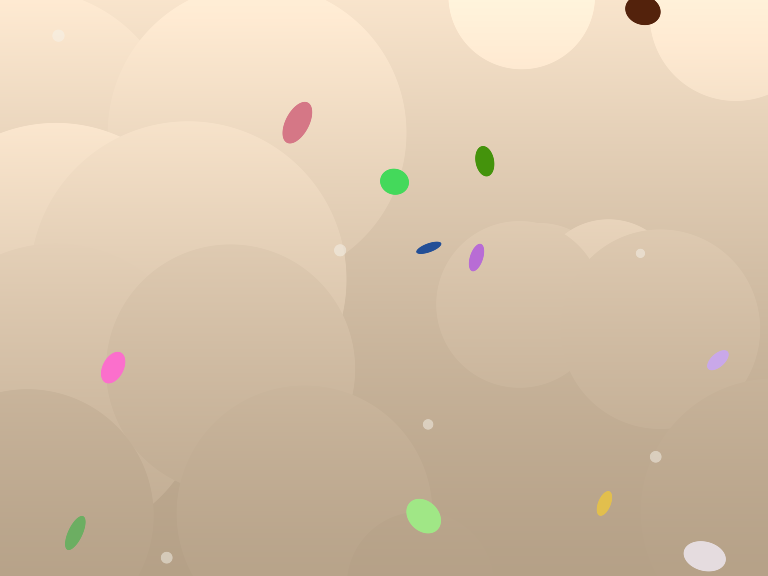
A Shadertoy shader for this background:

```glsl
const int DISC_COLUMNS = 4;
const int DISC_ROWS = 4;
const int CONFETTI_COLUMNS = 5;
const int CONFETTI_ROWS = 3;
const int SPECK_COLUMNS = 3;
const int SPECK_ROWS = 2;

vec3 hash3(float n) {
    vec3 p = fract(vec3(n) * vec3(0.1031, 0.1030, 0.0973));
    p += dot(p, p.yzx + 33.33);
    return fract((p.xxy + p.yzz) * p.zyx);
}

// Warm vertical ramp, from shadow at 0 to cream above 1
vec3 warmShade(float height) {
    float t = pow(clamp(height, 0.0, 1.2), 1.3);
    return mix(vec3(0.71, 0.63, 0.53), vec3(0.975, 0.895, 0.80), t);
}

// Jittered grid position on a canvas of height 1
vec2 scatter(int index, int columns, int rows, float aspect, vec2 jitter, float spread) {
    vec2 cell = vec2(index % columns, index / columns);
    vec2 place = (cell + 0.5 + (jitter - 0.5) * spread) / vec2(columns, rows);
    return vec2(place.x * aspect, 1.0 - place.y);
}

float sdEllipse(vec2 p, vec2 radii) {
    float k = length(p / radii);
    float slope = length(p / (radii * radii));
    return k * (k - 1.0) / max(slope, 0.001);
}

float coverage(float dist, float pixel) {
    return 1.0 - smoothstep(-0.5 * pixel, 0.5 * pixel, dist);
}

vec2 rotate(vec2 p, float angle) {
    float c = cos(angle), s = sin(angle);
    return vec2(c * p.x + s * p.y, c * p.y - s * p.x);
}

// Overlapping soft-toned discs, stacked from top to bottom
vec3 drawDiscs(vec3 color, vec2 p, float aspect, float pixel) {
    for (int i = 0; i < DISC_COLUMNS * DISC_ROWS; i++) {
        vec3 place = hash3(float(i) + 11.0);
        vec3 look = hash3(float(i) + 57.0);
        vec2 center = scatter(i, DISC_COLUMNS, DISC_ROWS, aspect, place.xy, 1.2);
        float radius = mix(0.11, 0.28, place.z);
        float lift = mix(0.03, 0.25, look.x) * smoothstep(-0.15, 0.5, center.y);
        float mask = coverage(length(p - center) - radius, pixel);
        color = mix(color, warmShade(p.y + lift), mask);
    }
    return color;
}

// Faint pale dots
vec3 drawSpecks(vec3 color, vec2 p, float aspect, float pixel) {
    for (int i = 0; i < SPECK_COLUMNS * SPECK_ROWS; i++) {
        vec3 h = hash3(float(i) + 131.0);
        vec2 center = scatter(i, SPECK_COLUMNS, SPECK_ROWS, aspect, h.xy, 0.9);
        float mask = coverage(length(p - center) - mix(0.008, 0.011, h.z), pixel);
        color = mix(color, vec3(0.96, 0.95, 0.92), 0.5 * mask);
    }
    return color;
}

// Flat, tilted ellipses in varied colours
vec3 drawConfetti(vec3 color, vec2 p, float aspect, float pixel) {
    for (int i = 0; i < CONFETTI_COLUMNS * CONFETTI_ROWS; i++) {
        vec3 place = hash3(float(i) + 211.0);
        vec3 form = hash3(float(i) + 307.0);
        vec3 tint = hash3(float(i) + 419.0);
        if (form.z < 0.12) continue;
        vec2 center = scatter(i, CONFETTI_COLUMNS, CONFETTI_ROWS, aspect, place.xy, 0.9);
        float halfLength = mix(0.021, 0.041, form.x);
        vec2 radii = halfLength * vec2(1.0, mix(0.32, 0.95, form.y));
        vec2 q = rotate(p - center, place.z * 3.14159);
        color = mix(color, tint, coverage(sdEllipse(q, radii), pixel));
    }
    return color;
}

void mainImage(out vec4 fragColor, in vec2 fragCoord) {
    vec2 p = fragCoord / iResolution.y;
    float aspect = iResolution.x / iResolution.y;
    float pixel = 1.0 / iResolution.y;

    vec3 color = warmShade(p.y);
    color = drawDiscs(color, p, aspect, pixel);
    color = drawSpecks(color, p, aspect, pixel);
    color = drawConfetti(color, p, aspect, pixel);
    fragColor = vec4(color, 1.0);
}
```
